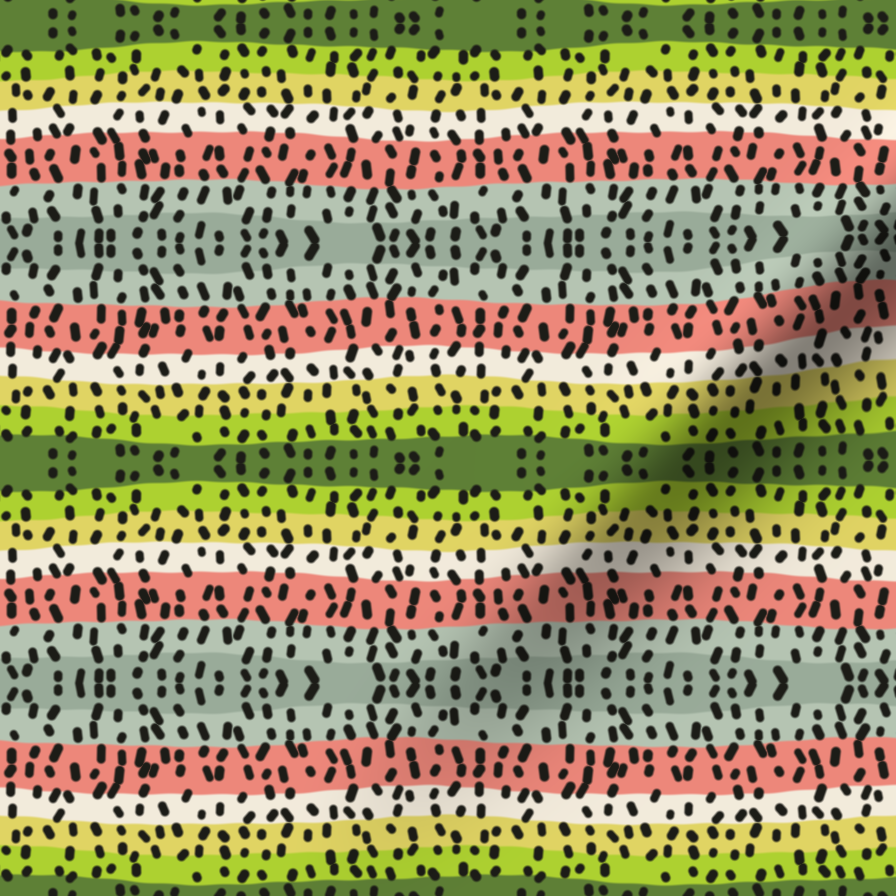
Write a WebGL 2 fragment shader that draws this pattern.

```glsl
#version 300 es
precision highp float;

uniform vec2 u_resolution;
out vec4 fragColor;

const float TAU = 6.2831853;
const vec2 REPEAT = vec2(0.523, 0.491);
const vec2 SPOT_GRID = vec2(22.0, 11.0); // columns per repeat, rows per half repeat
const vec3 INK = vec3(0.11, 0.11, 0.09);
const int EDGE_COUNT = 6;

// Distances of the band edges from the middle of the green band
const float EDGES[EDGE_COUNT] = float[](0.026, 0.058, 0.092, 0.125, 0.179, 0.217);
const vec3 BANDS[EDGE_COUNT + 1] = vec3[](
    vec3(0.37, 0.50, 0.21),  // leaf green
    vec3(0.68, 0.82, 0.19),  // lime
    vec3(0.88, 0.83, 0.39),  // yellow
    vec3(0.95, 0.92, 0.86),  // cream
    vec3(0.93, 0.53, 0.48),  // pink
    vec3(0.71, 0.77, 0.70),  // pale sage
    vec3(0.60, 0.67, 0.60)); // grey sage

vec4 hash4(vec2 p) {
    vec4 q = fract(p.xyxy * vec4(0.1031, 0.1030, 0.0973, 0.1099));
    q += dot(q, q.wzxy + 33.33);
    return fract((q.xxyz + q.yzzw) * q.zywx);
}

float capsule(vec2 p, vec2 halfAxis, float radius) {
    float t = clamp(dot(p, halfAxis) / dot(halfAxis, halfAxis), -1.0, 1.0);
    return length(p - halfAxis * t) - radius;
}

// Slow waviness of a band edge, closing over one horizontal repeat
float edgeWave(float x, float phase) {
    float a = TAU * x / REPEAT.x;
    return 0.0050 * cos(a + 0.2 * phase) + 0.0016 * sin(2.0 * a + phase)
         + 0.0006 * sin(9.0 * a + 2.0 * phase);
}

vec3 bandColor(vec2 p, float blur) {
    vec3 color = BANDS[0];
    for (int i = 0; i < EDGE_COUNT; i++) {
        float edge = EDGES[i] + edgeWave(p.x, float(i));
        color = mix(color, BANDS[i + 1], smoothstep(-blur, blur, p.y - edge));
    }
    return color;
}

// Distance to the nearest spot on a jittered grid
float spotDistance(vec2 p) {
    vec2 cellSize = REPEAT * vec2(1.0, 0.5) / SPOT_GRID;
    vec2 home = floor(p / cellSize);
    float nearest = 1.0;
    for (int j = -1; j <= 1; j++) {
        for (int i = -1; i <= 1; i++) {
            vec2 cell = home + vec2(i, j);
            if (cell.y < 0.0 || cell.y >= SPOT_GRID.y) continue;
            vec2 id = vec2(mod(cell.x, SPOT_GRID.x), cell.y);
            vec4 place = hash4(id + 7.3);
            vec4 form = hash4(id + 41.7);

            // Leave a bare patch in the green and drop some spots elsewhere
            bool bare = id.y < 1.0 && (id.x < 1.0 || id.x > 20.0);
            if (bare || form.w < 0.10) continue;

            // Spots are rounder in the yellow and longer in the pink and sage
            float stretch = mix(0.6, 1.0, smoothstep(3.0, 6.0, id.y));
            float halfLength = mix(0.0012, 0.0062, form.x) * stretch;
            float tilt = (form.y - 0.5) * mix(2.2, 1.2, stretch);
            vec2 halfAxis = halfLength * vec2(sin(tilt), cos(tilt));
            vec2 center = (cell + 0.5 + (place.xy - 0.5) * vec2(0.60, 0.46)) * cellSize;
            float radius = mix(0.0043, 0.0055, form.z);
            nearest = min(nearest, capsule(p - center, halfAxis, radius));
        }
    }
    return nearest;
}

// Soft diagonal crease, steeper on its upper left side
float foldShade(vec2 uv) {
    float across = uv.x - uv.y - 0.29;
    float width = across < 0.0 ? 0.075 : 0.125;
    float shadow = exp(-across * across / (width * width));
    float strength = 0.46 * smoothstep(0.30, 0.85, uv.x);
    float ridge = exp(-pow((across + 0.13) / 0.05, 2.0)) * smoothstep(0.5, 0.9, uv.x);
    return (1.0 - strength * shadow) * (1.0 + 0.05 * ridge);
}

// Lift of the cloth beside the crease
float clothLift(vec2 uv) {
    vec2 offset = (uv - vec2(1.0, 0.65)) / vec2(0.17, 0.12);
    return 0.022 * exp(-dot(offset, offset));
}

void main() {
    vec2 uv = gl_FragCoord.xy / u_resolution;
    float blur = max(1.1 / min(u_resolution.x, u_resolution.y), 0.0018);

    // Mirror the bands about the green and grey centre lines
    float down = 1.0 - uv.y + clothLift(uv) - 0.026;
    float fromGreen = abs(mod(down + 0.5 * REPEAT.y, REPEAT.y) - 0.5 * REPEAT.y);
    vec2 p = vec2(uv.x, fromGreen);

    vec3 color = bandColor(p, blur);
    float spot = 1.0 - smoothstep(-blur, blur, spotDistance(p));
    color = mix(color, INK, spot);
    fragColor = vec4(color * foldShade(uv), 1.0);
}
```
